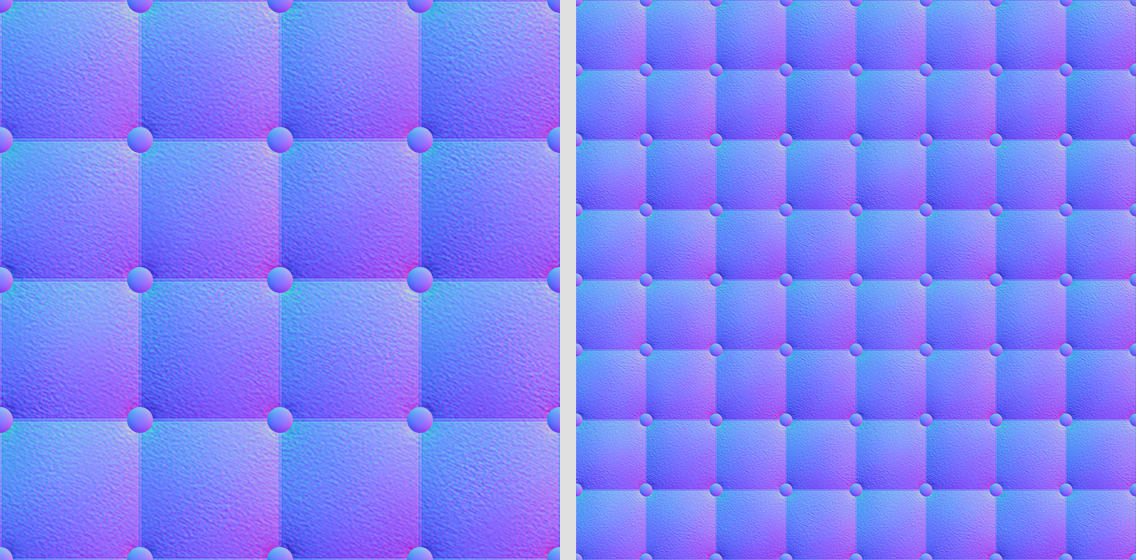
Left, the tile; right, the same tile 2 across and 2 down.
This texture map is drawn by a WebGL 1 fragment shader. Its source:

```glsl
precision highp float;

uniform vec2 u_resolution;

const float CELLS = 4.0;              // cushions across and down
const vec2  BULGE = vec2(0.32, 0.32); // tilt at the cushion edges
const float CELL_VARIATION = 0.06;    // random lean of each cushion
const float WOBBLE = 0.11;            // soft unevenness of the padding
const float SEAM_PERIOD = 0.023;      // groove spacing, in cells
const float SEAM_DEPTH = 0.32;
const float BUTTON_RADIUS = 0.094;    // in cells
const float BUTTON_TILT = 0.64;
const float DIMPLE_TILT = 0.34;
const float DIMPLE_REACH = 0.045;     // in cells
const float GRAIN_PERIOD = 90.0;      // lattice period of the fabric grain
const float GRAIN_DEPTH = 0.00085;
const float GRAIN_STEP = 0.001;
const float TAU = 6.2831853;

vec2 hash2(vec2 p) {
  vec3 q = fract(p.xyx * vec3(0.1031, 0.1030, 0.0973));
  q += dot(q, q.yzx + 33.33);
  return fract((q.xx + q.yz) * q.zy) * 2.0 - 1.0;
}

float corner(vec2 cell, vec2 offset, vec2 period) {
  return dot(hash2(mod(cell, period) + 7.0), offset);
}

// Gradient noise that wraps after a whole number of lattice cells
float noise(vec2 p, vec2 period) {
  vec2 i = floor(p);
  vec2 f = p - i;
  vec2 u = f * f * f * (f * (f * 6.0 - 15.0) + 10.0);
  vec2 e = vec2(1.0, 0.0);
  float low = mix(corner(i, f, period), corner(i + e, f - e, period), u.x);
  float high = mix(corner(i + e.yx, f - e.yx, period),
                   corner(i + e.xx, f - e.xx, period), u.x);
  return mix(low, high, u.y);
}

// Slanted weave: two sets of short threads crossing each other
float grainHeight(vec2 uv) {
  vec2 q = GRAIN_PERIOD * vec2(2.0 * uv.x - uv.y, uv.x + 2.0 * uv.y);
  vec2 along = vec2(0.5, 1.0);
  return noise(q * along, GRAIN_PERIOD * along)
       + noise(q * along.yx, GRAIN_PERIOD * along.yx);
}

vec2 grainTilt(vec2 uv) {
  float h = grainHeight(uv);
  vec2 rise = vec2(grainHeight(uv + vec2(GRAIN_STEP, 0.0)),
                   grainHeight(uv + vec2(0.0, GRAIN_STEP))) - h;
  float strength = 0.9 + 0.7 * noise(uv * 9.0, vec2(9.0));
  return -rise * strength * GRAIN_DEPTH / GRAIN_STEP;
}

vec2 paddingTilt(vec2 uv, vec2 p) {
  vec2 bulge = (2.0 * fract(p) - 1.0) * BULGE;
  vec2 lean = hash2(floor(p) + 3.0) * CELL_VARIATION;
  vec2 soft = vec2(noise(uv * 7.0, vec2(7.0)),
                   noise(uv * 7.0 + 3.5, vec2(7.0)));
  // Broad diagonal creases
  float crease = noise(vec2(9.0 * (uv.x + uv.y), 18.0 * (uv.y - uv.x)),
                       vec2(9.0, 18.0));
  return bulge + lean + WOBBLE * (soft + vec2(0.5, -0.5) * crease);
}

// Two fine grooves beside each seam; d is the offset from the seam
vec2 addSeams(vec2 tilt, vec2 d, float pixel) {
  vec2 inside = 1.0 - smoothstep(SEAM_PERIOD - pixel * 0.5,
                                 SEAM_PERIOD + pixel * 0.5, abs(d));
  vec2 groove = SEAM_DEPTH * sin(TAU * d / SEAM_PERIOD);
  return mix(tilt, tilt * 0.5 + groove, inside);
}

// Fabric pulled in towards the button, mostly between the seams
vec2 dimpleTilt(vec2 d, vec2 uv) {
  float r = max(length(d), 0.001);
  vec2 dir = d / r;
  float between = abs(2.0 * dir.x * dir.y);
  float pull = exp(-max(r - BUTTON_RADIUS, 0.0) / DIMPLE_REACH);
  float fold = noise(uv * 64.0, vec2(64.0));
  vec2 side = vec2(-dir.y, dir.x);
  return pull * (side * fold * 0.25 - dir * DIMPLE_TILT * mix(0.35, 1.0, between));
}

void main() {
  vec2 uv = gl_FragCoord.xy / u_resolution;
  vec2 p = uv * CELLS;
  vec2 d = fract(p + 0.5) - 0.5;
  float pixel = CELLS / min(u_resolution.x, u_resolution.y);

  // Fabric
  vec2 tilt = paddingTilt(uv, p) + grainTilt(uv);
  tilt = addSeams(tilt, d, pixel) + dimpleTilt(d, uv);

  // Smooth domed buttons where the seams cross
  float r = length(d) / BUTTON_RADIUS;
  vec2 dome = d / BUTTON_RADIUS * BUTTON_TILT * mix(0.6, 1.0, min(r * r, 1.0));
  float edge = pixel / BUTTON_RADIUS;
  tilt = mix(tilt, dome, 1.0 - smoothstep(1.0 - edge, 1.0 + edge * 0.5, r));

  // Tilt to encoded normal
  tilt /= max(1.0, length(tilt) / 0.9);
  vec3 normal = vec3(tilt, sqrt(1.0 - dot(tilt, tilt)));
  gl_FragColor = vec4(normal * 0.5 + 0.5, 1.0);
}
```
